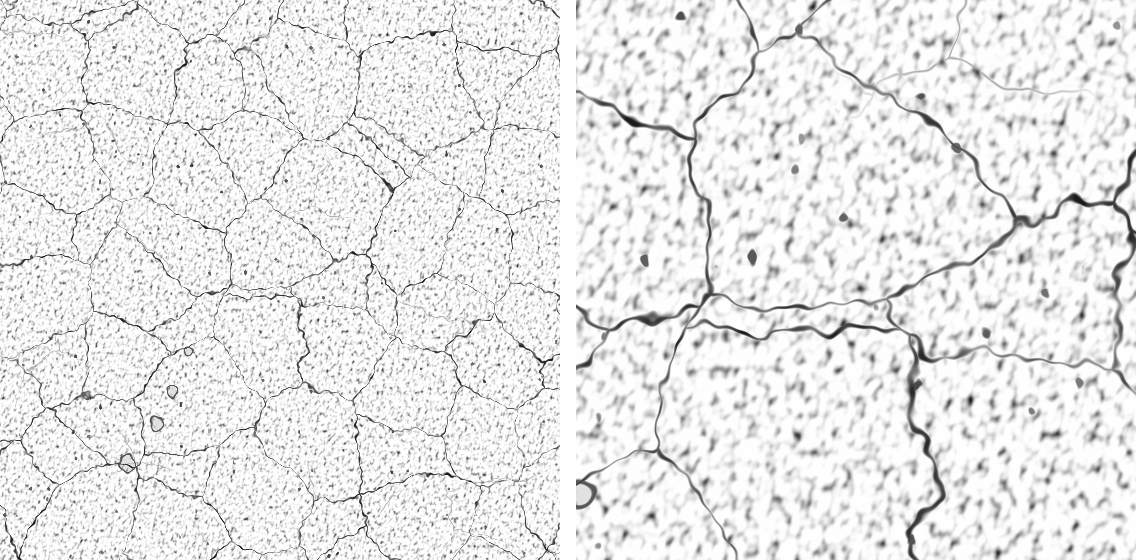
Left, the full canvas; right, a detail of the centre.
A Shadertoy shader for this texture:

```glsl
// Draws pale speckled stone split into irregular grains by thin dark cracks.

const float TAU = 6.2832;
const vec3 PAPER = vec3(0.995);
const vec3 INK = vec3(0.06);

vec2 hash2(vec2 p) {
    vec3 q = fract(p.xyx * vec3(0.1031, 0.1030, 0.0973));
    q += dot(q, q.yzx + 33.33);
    return fract((q.xx + q.yz) * q.zy);
}

float cornerSlope(vec2 cell, vec2 offset) {
    float angle = TAU * hash2(cell).x;
    return dot(vec2(cos(angle), sin(angle)), offset);
}

float gradientNoise(vec2 p) {
    vec2 i = floor(p), f = p - i;
    vec2 u = f * f * f * (f * (f * 6.0 - 15.0) + 10.0);
    vec2 e = vec2(1.0, 0.0);
    float low = mix(cornerSlope(i, f), cornerSlope(i + e, f - e), u.x);
    float high = mix(cornerSlope(i + e.yx, f - e.yx), cornerSlope(i + 1.0, f - 1.0), u.x);
    return mix(low, high, u.y);
}

vec2 noisePair(vec2 p) {
    return vec2(gradientNoise(p), gradientNoise(p + vec2(37.3, 71.9)));
}

// Grain seed: position in xy, size weight in z
vec3 grainSeed(vec2 cell, float sizeSpread) {
    vec2 jitter = 0.04 + 0.92 * hash2(cell + 11.0);
    return vec3(cell + jitter, sizeSpread * hash2(cell + 53.0).y);
}

// Distance to the nearest border of a weighted Voronoi diagram
float grainBorder(vec2 p, float sizeSpread) {
    vec2 home = floor(p), ownCell = home;
    vec3 own = vec3(0.0);
    float best = 1e3;
    for (int y = -2; y <= 2; y++)
    for (int x = -2; x <= 2; x++) {
        vec2 cell = home + vec2(x, y);
        vec3 seed = grainSeed(cell, sizeSpread);
        vec2 d = seed.xy - p;
        float power = dot(d, d) - seed.z;
        if (power < best) { best = power; own = seed; ownCell = cell; }
    }
    float border = 1e3;
    for (int y = -2; y <= 2; y++)
    for (int x = -2; x <= 2; x++) {
        if (x == 0 && y == 0) continue;
        vec3 seed = grainSeed(ownCell + vec2(x, y), sizeSpread);
        vec2 d = seed.xy - p;
        float power = dot(d, d) - seed.z;
        border = min(border, (power - best) / (2.0 * length(seed.xy - own.xy)));
    }
    return border;
}

float stroke(float dist, float halfWidth, float soft) {
    return 1.0 - smoothstep(halfWidth - 0.5 * soft, halfWidth + soft, dist);
}

// Fine grey mottling, a little taller than wide
float speckle(vec2 uv) {
    vec2 p = vec2(uv.x - 0.2 * uv.y, uv.y);
    float n = gradientNoise(p * vec2(142.0, 102.0));
    n += 0.8 * gradientNoise(p.yx * vec2(185.0, 235.0) + 19.0);
    float tone = max(0.0, 0.155 + 0.84 * n);
    return tone * tone;
}

// Sparse ragged pits, one at most per grid cell
float pits(vec2 uv, float density, float chance, float soft) {
    vec2 p = uv * density, cell = floor(p);
    vec2 center = 0.25 + 0.5 * hash2(cell + 7.0);
    vec2 pick = hash2(cell + 91.0);
    vec2 d = (p - cell - center) / density * vec2(1.1, 0.8);
    float dist = length(d) + 0.004 * gradientNoise(uv * 170.0);
    float radius = mix(0.0008, 0.0024, pick.y);
    return step(pick.x, chance) * mix(0.35, 0.8, pick.y) * stroke(dist, radius, soft);
}

// A few outlined pebbles strung along a line
float pebbles(vec2 uv, vec2 from, vec2 to, float soft) {
    float ink = 0.0;
    for (int i = 0; i < 4; i++) {
        float t = float(i) / 3.0;
        vec2 center = mix(from, to, t) + 0.02 * (hash2(vec2(i, 5)) - 0.5);
        float radius = mix(0.007, 0.015, t);
        vec2 d = uv - center;
        float dist = length(d * vec2(1.1, 0.9)) + 0.006 * gradientNoise(uv * 80.0) - radius;
        ink = max(ink, 0.7 * stroke(abs(dist), 0.0013, soft));
        ink = max(ink, 0.12 * stroke(dist, 0.0, soft));
    }
    return ink;
}

void mainImage(out vec4 fragColor, in vec2 fragCoord) {
    vec2 uv = fragCoord / iResolution.y;
    float soft = max(0.0013, 0.7 / iResolution.y);

    // Bend and roughen the grain borders
    vec2 bent = uv + 0.026 * noisePair(uv * 10.0) + 0.011 * noisePair(uv * 30.0)
              + 0.0055 * noisePair(uv * 85.0);

    // Main cracks vary in weight along their length
    const float GRAINS = 7.6;
    float crackDist = grainBorder(bent * GRAINS, 0.75) / GRAINS;
    float weight = clamp(0.45 + 0.7 * gradientNoise(uv * 7.0) + 0.9 * gradientNoise(uv * 75.0), 0.0, 1.0);
    float crack = mix(0.45, 0.95, weight) * stroke(crackDist, mix(0.0004, 0.0013, weight), soft);

    // Faint broken veins inside the grains
    const float VEINS = 5.0;
    float veinDist = grainBorder(bent * VEINS + 23.0, 0.3) / VEINS;
    float vein = 0.35 * smoothstep(0.05, 0.3, gradientNoise(uv * 6.0 + 40.0))
               * stroke(veinDist, 0.0005, soft);

    float ink = max(speckle(uv), pits(uv, 42.0, 0.13, soft));
    ink = max(ink, pebbles(uv, vec2(0.345, 0.365), vec2(0.235, 0.17), soft));
    ink = max(ink, max(crack, vein));
    fragColor = vec4(mix(PAPER, INK, clamp(ink, 0.0, 1.0)), 1.0);
}
```
